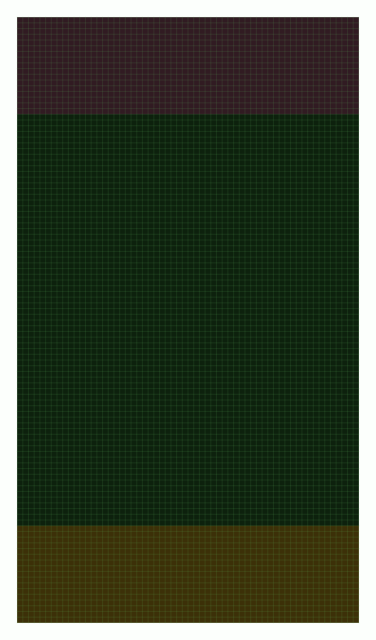
This pattern is drawn by a WebGL 1 fragment shader. Its source:

```glsl
precision highp float;
uniform vec2 u_resolution;

#define GRID vec2(66.0, 112.0)
#define MARGIN 3.0
#define BAND_ROWS 17.0
#define LINE_WIDTH 0.19
#define LINE_ALPHA 0.12
#define PAPER vec3(0.99, 1.0, 0.99)
#define GREEN vec3(0.052, 0.128, 0.052)
#define AMBER vec3(0.235, 0.190, 0.030)
#define PLUM vec3(0.192, 0.105, 0.135)
#define LINE_COLOR vec3(0.36, 0.72, 0.36)

// Smooth step one pixel wide, positive inside
float cover(float inside, float pixel) {
  return clamp(inside / pixel + 0.5, 0.0, 1.0);
}

// Coverage of a grid line centred on every whole cell
float gridLine(float coord, float pixel) {
  float dist = abs(fract(coord + 0.5) - 0.5);
  float right = clamp(dist + 0.5 * pixel, -0.5 * LINE_WIDTH, 0.5 * LINE_WIDTH);
  float left = clamp(dist - 0.5 * pixel, -0.5 * LINE_WIDTH, 0.5 * LINE_WIDTH);
  return (right - left) / pixel;
}

void main() {
  vec2 cell = gl_FragCoord.xy / u_resolution * GRID;
  vec2 pixel = GRID / u_resolution;

  // Three stacked bands
  float low = MARGIN + BAND_ROWS;
  vec3 fill = mix(AMBER, GREEN, cover(cell.y - low, pixel.y));
  fill = mix(fill, PLUM, cover(cell.y - (GRID.y - low), pixel.y));

  // Panel on pale paper
  vec2 edge = min(cell, GRID - cell) - MARGIN;
  float panel = cover(edge.x, pixel.x) * cover(edge.y, pixel.y);
  vec3 color = mix(PAPER, fill, panel);

  // Translucent grid, including the outer border
  vec2 reach = edge + 0.5 * LINE_WIDTH;
  float sheet = cover(reach.x, pixel.x) * cover(reach.y, pixel.y);
  color = mix(color, LINE_COLOR, LINE_ALPHA * sheet * gridLine(cell.x, pixel.x));
  color = mix(color, LINE_COLOR, LINE_ALPHA * sheet * gridLine(cell.y, pixel.y));

  gl_FragColor = vec4(color, 1.0);
}
```
